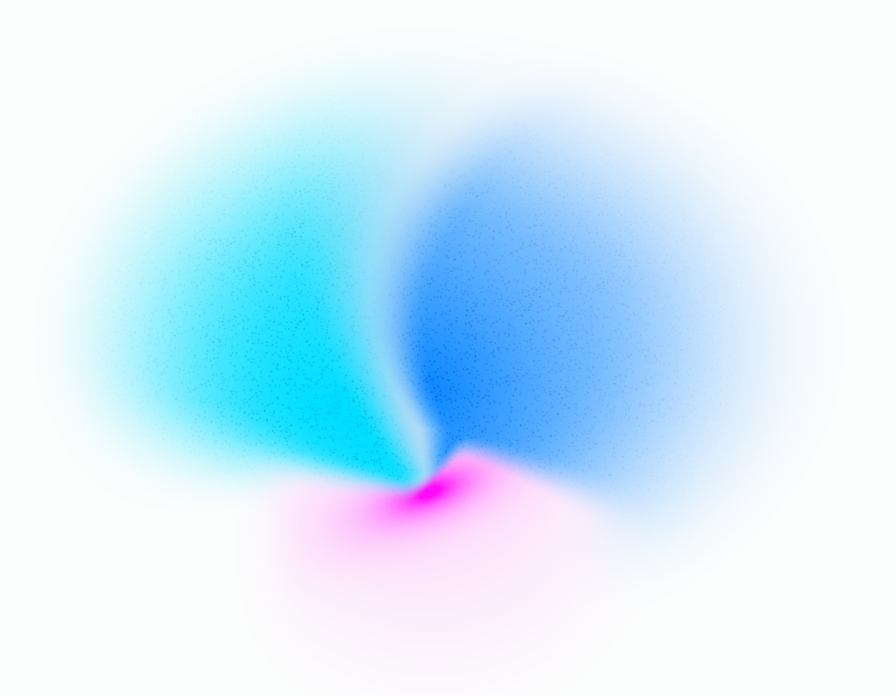
Write a Shadertoy shader that draws this background.

```glsl
// Soft swirl of cyan, blue and magenta glows on white, with fine speckles.
#define PAPER   vec3(0.99, 0.992, 0.992)
#define MIST    vec3(0.69, 0.86, 0.97)
#define CYAN    vec3(0.0, 0.87, 1.0)
#define BLUE    vec3(0.04, 0.53, 1.0)
#define BLUSH   vec3(0.99, 0.915, 0.99)
#define MAGENTA vec3(1.0, 0.05, 0.98)
#define PIVOT   vec2(-0.023, -0.177)
#define HALO_CENTER vec2(0.017, 0.192)
#define BLUE_CORE   vec2(-0.008, 0.117)
#define HOT_CENTER  vec2(-0.003, -0.03)
#define GRAIN_CELLS 170.0
#define GRAIN_DEPTH 0.1

vec3 hash3(vec2 cell) {
    vec3 h = fract(cell.xyx * vec3(0.1031, 0.1030, 0.0973));
    h += dot(h, h.yxz + 33.33);
    return fract((h.xxy + h.yzz) * h.zyx);
}

mat2 rotation(float angle) {
    float c = cos(angle), s = sin(angle);
    return mat2(c, -s, s, c);
}

// 0 to 1 across a soft edge of the given half width
float softStep(float distanceToEdge, float halfWidth) {
    return smoothstep(-halfWidth, halfWidth, distanceToEdge);
}

// Cellular speckles: turned layers of jittered dots in some of the cells
float speckles(vec2 p) {
    float sum = 0.0;
    for (int i = 0; i < 2; i++) {
        float layer = float(i);
        vec2 grid = rotation(0.5 + 0.9 * layer) * p * GRAIN_CELLS * (1.0 + 0.3 * layer);
        vec3 seed = hash3(floor(grid) + 500.0 + 70.0 * layer);
        float d = length(fract(grid) - 0.2 - 0.6 * seed.xy);
        sum += (1.0 - smoothstep(0.1, 0.5, d)) * smoothstep(0.65, 1.0, seed.z);
    }
    return sum;
}

// Height of the wavy border between the upper glows and the blush
float blushTop(float x) {
    float left = -0.17 * (x + 0.2);
    float right = 0.034 - 0.43 * (length(vec2(x - 0.045, 0.03)) - 0.03);
    return mix(left, right, smoothstep(-0.045, 0.05, x));
}

void mainImage(out vec4 fragColor, in vec2 fragCoord) {
    // Units of canvas height, origin at the pivot of the swirl
    vec2 p = (fragCoord - 0.5 * iResolution.xy) / iResolution.y - PIVOT;
    float rise = max(p.y, 0.0);
    float above = p.y - blushTop(p.x);

    // Wide halo that fades the upper glows into the paper
    vec2 fromHalo = (p - HALO_CENTER) * vec2(1.0, 1.3);
    float halo = 1.0 - smoothstep(0.2, 0.605, length(fromHalo));

    // Cyan lobe, left of a bowed soft edge, paler towards the top
    float cyanEdge = -0.117 + 0.957 * (rise - 0.309) * (rise - 0.309);
    float cyan = halo * softStep(cyanEdge - p.x, 0.03 + 0.2 * rise);
    cyan *= softStep(above, 0.012 + 0.25 * abs(p.x));
    cyan *= exp(-1.2 * max(p.y - 0.1, 0.0));

    // Blue lobe, right of a tighter bowed edge, brightest at its core
    float bow = max(rise, 0.06) - 0.229;
    float blueEdge = -0.05 + 1.854 * bow * bow;
    float blue = halo * softStep(p.x - blueEdge, 0.018 + 0.13 * rise);
    blue *= exp(-length(p - BLUE_CORE) / 0.435);

    // Pale mist fills the gap between both lobes
    float gap = (p.x - 0.5 * (cyanEdge + blueEdge)) / 0.13;
    float mist = halo * exp(-gap * gap) * exp(-1.2 * max(p.y - 0.2, 0.0));

    vec3 color = mix(PAPER, MIST, mist);
    color = mix(color, CYAN, cyan);
    color = mix(color, BLUE, blue);

    // Pale blush below, with a tilted magenta flare under the pivot
    vec2 flare = rotation(0.37) * (p - HOT_CENTER) / vec2(1.0);
    float hot = min(1.3 * exp(-1.3 * length(flare / vec2(0.075, 0.032))), 1.0);
    float blush = 1.0 - smoothstep(0.12, 0.39, length(p));
    vec3 pink = mix(mix(PAPER, BLUSH, blush), MAGENTA, hot);
    float cover = softStep(-above, 0.014 + 0.12 * abs(p.x));
    cover *= smoothstep(-0.3, -0.18, p.x);
    cover *= 1.0 - smoothstep(0.18, 0.38, p.x);
    color = mix(color, pink, cover);

    // Speckles show only where the glows are strong
    float strength = max(cyan, blue) * (1.0 - cover) + 0.4 * cover * hot;
    color -= GRAIN_DEPTH * strength * speckles(p) * vec3(0.7, 1.0, 0.5);

    fragColor = vec4(clamp(color, 0.0, 1.0), 1.0);
}
```
